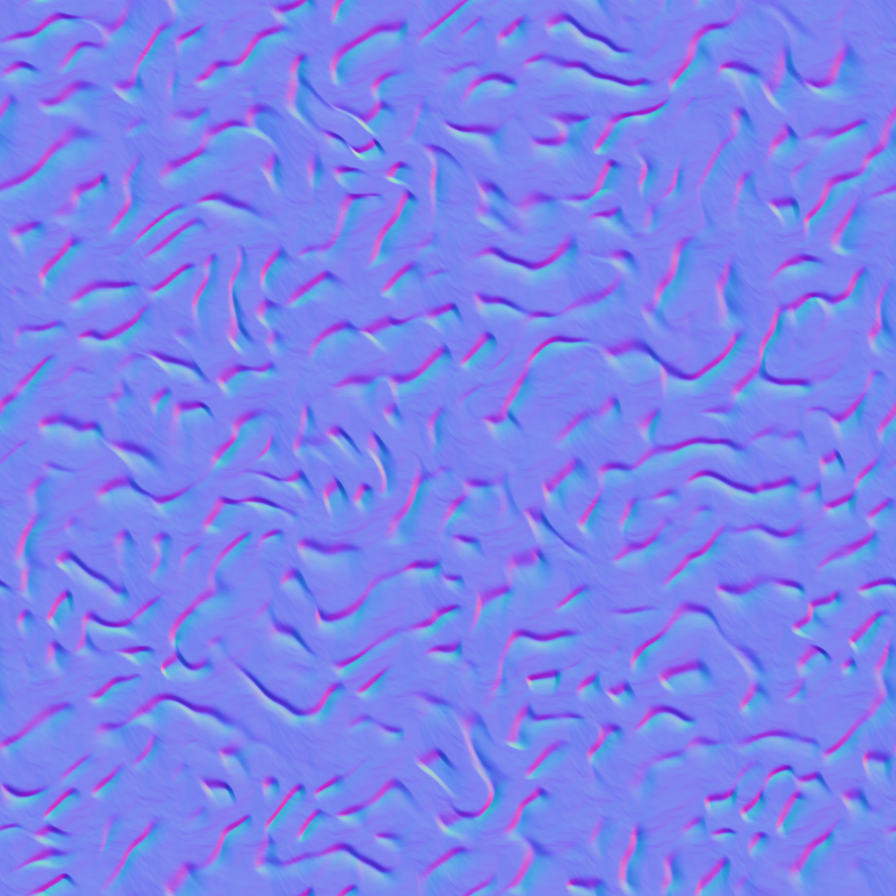
This texture map is drawn by a WebGL 1 fragment shader. Its source:

```glsl
precision highp float;
uniform vec2 u_resolution;

#define GRID 12.0           // crease kernel cells per canvas side
#define FREQ_MIN 1.2        // creases per kernel cell, widest spacing
#define FREQ_MAX 2.2        // creases per kernel cell, tightest spacing
#define CREASE_ANGLE 0.52   // mean crease direction in radians
#define ANGLE_SPREAD 1.15   // deviation to either side
#define CREASE_DEPTH 0.0069
#define CREASE_SHARPNESS 2.9
#define WALL_SKEW 0.45      // steeper upper wall, gentler lower wall
#define GRAIN_SLOPE 0.026   // steepness of the fine grain
#define UP_SOFTNESS 0.8     // weakens walls that face upward
#define TILT vec2(-0.018, 0.04)
#define BLUE_GAIN 0.443

const float TAU = 6.2831853;

vec4 hash4(vec2 cell) {
  vec4 a = vec4(dot(cell, vec2(127.1, 311.7)), dot(cell, vec2(269.5, 183.3)),
                dot(cell, vec2(419.2, 371.9)), dot(cell, vec2(83.7, 157.3)));
  return fract(sin(a + 1.7) * 43758.545);
}

// Layered sines that make the creases meander; periodic over the canvas
vec2 meander(vec2 p) {
  p += 0.010 * sin(TAU * (p.yx * vec2(3.0, 4.0) + p * vec2(1.0, -2.0)) + vec2(0.7, 2.1));
  p += 0.0045 * sin(TAU * (p.yx * vec2(10.0, 9.0) + p * vec2(-4.0, 5.0)) + vec2(4.2, 1.3));
  p += 0.0014 * sin(TAU * (p.yx * vec2(21.0, 25.0) + p * vec2(13.0, -9.0)) + vec2(2.9, 5.3));
  return p;
}

// Sum of scattered oriented waves as a complex number (cosine, sine)
vec2 phasor(vec2 p) {
  vec2 q = p * GRID;
  vec2 home = floor(q);
  vec2 sum = vec2(0.0);
  for (int j = -1; j <= 1; j++) {
    for (int i = -1; i <= 1; i++) {
      vec2 cell = home + vec2(float(i), float(j));
      for (int k = 0; k < 2; k++) {
        vec4 rnd = hash4(mod(cell, GRID) + float(k) * vec2(37.0, 91.0));
        vec2 d = q - cell - rnd.xy;
        float window = max(0.0, 1.0 - dot(d, d));
        float angle = CREASE_ANGLE + ANGLE_SPREAD * (2.0 * rnd.z - 1.0);
        float freq = mix(FREQ_MIN, FREQ_MAX, fract(rnd.w * 17.3));
        float phase = TAU * (freq * dot(d, vec2(-sin(angle), cos(angle))) + rnd.w);
        sum += window * window * window * vec2(cos(phase), sin(phase));
      }
    }
  }
  return sum;
}

// Faint grain from folded sines, each layer finer, turned and warped
float grain(vec2 p) {
  vec2 q = p * TAU * 6.0;
  float amplitude = GRAIN_SLOPE / (TAU * 6.0);
  float sum = 0.0;
  for (int i = 0; i < 4; i++) {
    sum += amplitude * sin(q.x + 1.2 * sin(q.y + 0.8 * sin(q.x)));
    q = mat2(2.0, 1.0, -1.0, 2.0) * q + 1.3 + 0.9 * sin(q.yx);
    amplitude *= 0.42;
  }
  return sum;
}

// Creases follow the wave crests and taper off where the waves cancel
float height(vec2 p) {
  vec2 wave = phasor(meander(p));
  float strength = length(wave);
  vec2 crest = wave / (strength + 0.001);
  float presence = smoothstep(0.15, 1.3, strength);
  float sharpness = CREASE_SHARPNESS * (1.0 + WALL_SKEW * crest.y);
  float groove = exp(sharpness * (crest.x - 1.0));
  return grain(p) - presence * CREASE_DEPTH * groove;
}

void main() {
  vec2 uv = gl_FragCoord.xy / u_resolution;

  // Slope by central differences
  vec2 e = vec2(0.001, 0.0);
  vec2 slope = vec2(height(uv - e.xy) - height(uv + e.xy),
                    height(uv - e.yx) - height(uv + e.yx)) / (2.0 * e.x);

  // Upward walls are softer and lean away from red
  if (slope.y > 0.0) slope *= vec2(slope.x > 0.0 ? 0.6 : 1.0, UP_SOFTNESS);

  // Encode the surface normal as colour
  vec3 normal = normalize(vec3(slope + TILT, 1.0));
  gl_FragColor = vec4(0.5 + normal * vec3(0.5, 0.5, BLUE_GAIN), 1.0);
}
```
